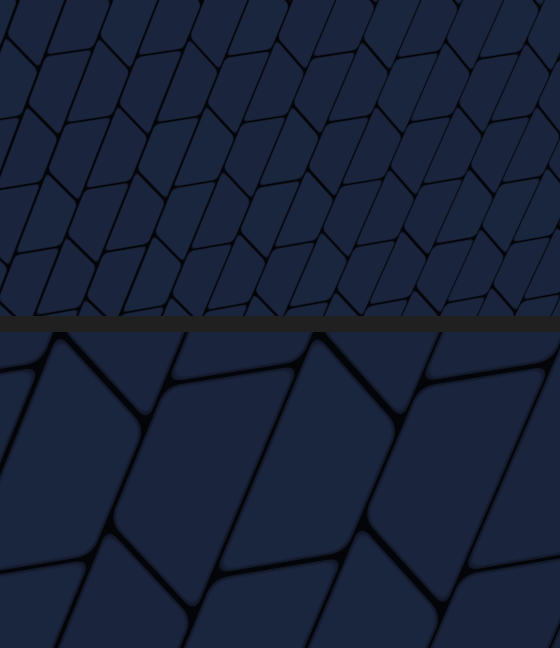
Top, the full canvas; bottom, a detail of the centre.
Give the GLSL for this pattern, as a Shadertoy shader.

```glsl
const vec3 TILE_COLOR = vec3(0.102, 0.143, 0.240);
const vec3 RIM_COLOR = vec3(0.065, 0.088, 0.150);
const vec3 GAP_COLOR = vec3(0.012, 0.018, 0.032);
const float TILE_VARIATION = 0.025;

// Half widths, in canvas heights
const float SEAM_LEFT = 0.0030;
const float SEAM_RIGHT = 0.0006;
const float STEEP_CUT = 0.0031;
const float SHALLOW_CUT = 0.0020;
const float WIDTH_VARIATION = 0.5;
const float RIM_WIDTH = 0.0045;
const float CORNER_ROUNDING = 0.015;

// Heights of the two cuts at the left and right seam of a column
const float PERIOD = 2.0;
const vec2 STEEP_ENDS = vec2(0.0, 0.5);
const vec2 SHALLOW_ENDS = vec2(1.29, 1.18);

// Lattice to canvas, with mild perspective: row step, column step, origin
const mat3 LATTICE = mat3(
    0.2986, 0.0049, 0.0145,
    0.0676, 0.2241, 0.0180,
    0.0174, 0.1111, 1.0);

float hash(vec2 p) {
    vec3 q = fract(vec3(p.xyx) * 0.1031);
    q += dot(q, q.yzx + 33.33);
    return fract((q.x + q.y) * q.z);
}

float smoothMin(float a, float b, float k) {
    float h = max(k - abs(a - b), 0.0) / k;
    return min(a, b) - 0.25 * h * h * k;
}

// x counts slanted columns, y runs down along them
vec2 columnCoords(vec2 p) {
    vec3 q = inverse(LATTICE) * vec3(p.x, 1.0 - p.y, 1.0);
    q.xy /= q.z;
    return vec2(2.0 * q.x + q.y, q.y);
}

float distanceToRepeat(float v, float period) {
    return abs(v - period * round(v / period));
}

void mainImage(out vec4 fragColor, in vec2 fragCoord) {
    float pixel = 1.0 / iResolution.y;
    vec2 p = fragCoord * pixel;
    vec2 c = columnCoords(p);

    // Gradients turn column coordinates into canvas distances
    vec2 gradX = vec2(dFdx(c.x), dFdy(c.x)) / pixel;
    vec2 gradY = vec2(dFdx(c.y), dFdy(c.y)) / pixel;

    float column = floor(c.x);
    float across = c.x - column;
    float along = c.y - column;
    float steep = along - mix(STEEP_ENDS.x, STEEP_ENDS.y, across);
    float shallow = along - mix(SHALLOW_ENDS.x, SHALLOW_ENDS.y, across);
    vec2 tile = vec2(column, floor(steep / PERIOD) + floor(shallow / PERIOD));

    // Distances to the seams and to both cuts
    float seamDist = distanceToRepeat(c.x, 1.0) / length(gradX);
    float steepDist = distanceToRepeat(steep, PERIOD)
        / length(gradY - (STEEP_ENDS.y - STEEP_ENDS.x) * gradX);
    float shallowDist = distanceToRepeat(shallow, PERIOD)
        / length(gradY - (SHALLOW_ENDS.y - SHALLOW_ENDS.x) * gradX);

    // Uneven seams, narrowing to the right
    float aspect = iResolution.x / iResolution.y;
    float seamWidth = mix(SEAM_LEFT, SEAM_RIGHT, smoothstep(0.0, 0.85, p.x / aspect));
    seamWidth *= 1.0 + WIDTH_VARIATION * (hash(tile + 61.0) - 0.5);
    float cutScale = 1.0 + WIDTH_VARIATION * (hash(tile + 97.0) - 0.5);

    // Inset tile with rounded corners
    float cuts = min(steepDist - STEEP_CUT * cutScale, shallowDist - SHALLOW_CUT * cutScale);
    float inset = smoothMin(seamDist - seamWidth, cuts, CORNER_ROUNDING);

    // Shading
    vec3 face = TILE_COLOR * (1.0 + TILE_VARIATION * (hash(tile + 23.0) - 0.5));
    face = mix(RIM_COLOR, face, smoothstep(0.0, RIM_WIDTH, inset));
    float coverage = smoothstep(-0.5 * pixel, 0.5 * pixel, inset);
    fragColor = vec4(mix(GAP_COLOR, face, coverage), 1.0);
}
```
